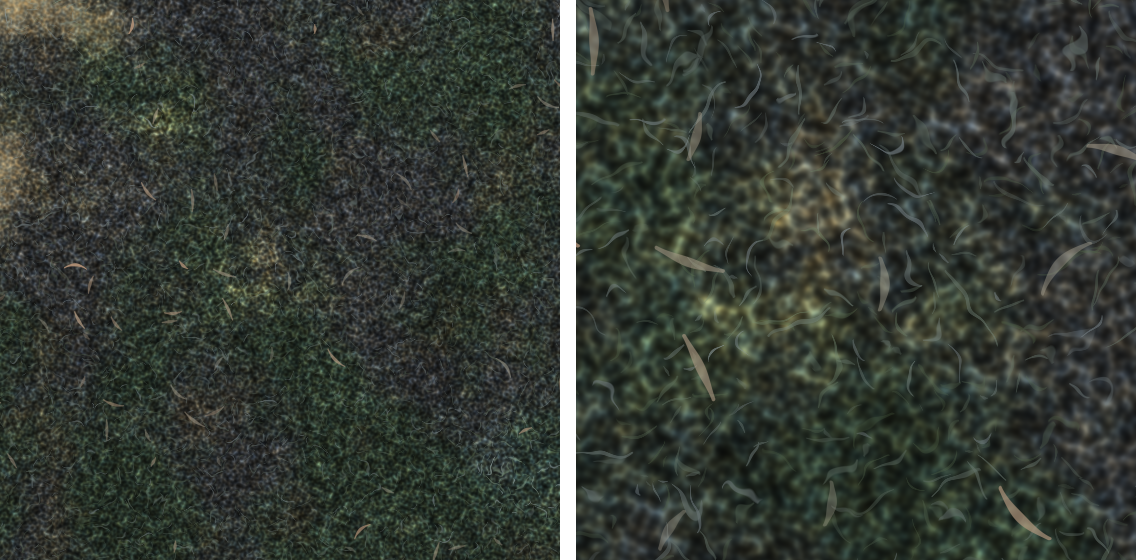
Left: the whole. Right: its middle third, enlarged.
Reproduce this texture procedurally as a WebGL 2 fragment shader.

```glsl
#version 300 es
precision highp float;
// Shaded lawn: broad drifts of green, slate and brown under fine gradient-noise
// grain, crossed by thin curved blades and a few pale straws, with soft pools
// of warm light at the upper left and fainter dapples elsewhere.
uniform vec2 u_resolution;
out vec4 outColor;

vec2 hash22(vec2 p) {
  uvec2 q = uvec2(ivec2(floor(p)) + 4096);
  for (int i = 0; i < 2; i++) {
    q = q * 1664525u + 1013904223u;
    q.x += q.y * 1664525u;
    q.y += q.x * 1664525u;
    q ^= q >> 16u;
  }
  return vec2(q >> 8u) / 16777216.0;
}

float cornerSlope(vec2 cell, vec2 toPoint) {
  float angle = 6.2832 * hash22(cell).x;
  return dot(vec2(cos(angle), sin(angle)), toPoint);
}

// Gradient noise, roughly -1 to 1
float noise(vec2 p) {
  vec2 i = floor(p), f = p - i;
  vec2 s = f * f * f * (f * (f * 6.0 - 15.0) + 10.0);
  vec2 e = vec2(1.0, 0.0);
  float low = mix(cornerSlope(i, f), cornerSlope(i + e.xy, f - e.xy), s.x);
  float high = mix(cornerSlope(i + e.yx, f - e.yx), cornerSlope(i + 1.0, f - 1.0), s.x);
  return 1.4 * mix(low, high, s.y);
}

mat2 rotation(float a) {
  return mat2(cos(a), sin(a), -sin(a), cos(a));
}

float fbm(vec2 p) {
  float sum = 0.0, gain = 0.6;
  for (int i = 0; i < 4; i++) {
    sum += gain * noise(p);
    p = rotation(0.65) * p * 2.03 + 17.3;
    gain *= 0.55;
  }
  return sum;
}

// Scattered bent strokes: x = coverage, y = random tint; sizes in cells
vec2 strokes(vec2 p, float cells, float density, float reach, float width, float seed) {
  vec2 g = p * cells, best = vec2(0.0);
  float blur = 0.7 * cells / u_resolution.y;
  for (int y = -1; y <= 1; y++) {
    for (int x = -1; x <= 1; x++) {
      vec2 cell = floor(g) + vec2(x, y);
      vec2 place = hash22(cell + seed);
      vec2 kind = hash22(cell + seed + 157.0);
      vec2 look = hash22(cell + seed + 311.0);
      if (kind.x > density) continue;
      vec2 d = rotation(6.2832 * kind.y) * (g - cell - place);
      d.y += (look.y - 0.5) * 1.6 * d.x * d.x;
      float halfLength = reach * mix(0.3, 1.0, look.x);
      float taper = width * (1.0 - 0.6 * smoothstep(0.0, halfLength, abs(d.x)));
      float dist = length(vec2(max(abs(d.x) - halfLength, 0.0), d.y));
      float cover = 1.0 - smoothstep(taper - blur, taper + blur, dist);
      cover *= mix(0.3, 1.0, place.x * look.y + 0.3 * look.x);
      if (cover > best.x) best = vec2(cover, look.y);
    }
  }
  return best;
}

// Soft elliptical pool of light
float pool(vec2 p, vec2 center, vec2 radius) {
  vec2 d = (p - center) / radius;
  return exp(-dot(d, d));
}

void main() {
  vec2 p = gl_FragCoord.xy / u_resolution.y;
  vec2 warped = p + 0.035 * vec2(fbm(p * 9.0), fbm(p * 9.0 + 40.0));

  // Broad ground colour
  float drift = fbm(p * 4.0 + 3.0);
  float green = smoothstep(-0.25, 0.4, drift + 0.25 - 0.35 * p.y);
  float brown = smoothstep(0.1, 0.6, fbm(p * 6.0 + 71.0));
  vec3 color = mix(vec3(0.172, 0.178, 0.182), vec3(0.15, 0.193, 0.152), green);
  color = mix(color, vec3(0.21, 0.195, 0.155), 0.6 * brown);
  color *= 1.0 + 0.2 * fbm(p * 7.0 + 23.0) + 0.12 * (p.y - 0.5);

  // Pools of light with ragged edges
  float glare = pool(warped, vec2(0.03, 1.0), vec2(0.11, 0.055))
    + 0.6 * pool(warped, vec2(0.16, 0.95), vec2(0.06, 0.04))
    + 0.9 * pool(warped, vec2(-0.01, 0.69), vec2(0.05, 0.1));
  float dapple = pool(warped, vec2(0.29, 0.8), vec2(0.06, 0.08))
    + 0.7 * pool(warped, vec2(0.13, 0.65), vec2(0.09, 0.09))
    + pool(warped, vec2(0.47, 0.52), vec2(0.14, 0.08));
  dapple *= smoothstep(-0.3, 0.5, fbm(p * 16.0 + 9.0));
  float cool = pool(warped, vec2(0.95, 0.16), vec2(0.12, 0.09));
  color += dapple * vec3(0.16, 0.145, 0.075) + cool * vec3(0.025, 0.05, 0.05);
  color = mix(color, vec3(0.62, 0.56, 0.42), min(0.9 * glare, 0.95));

  // Fine grain in brightness and hue
  float grain = 0.6 * noise(rotation(0.4) * p * 165.0) + 0.5 * noise(rotation(1.1) * p * 88.0 + 31.0)
    + 0.35 * noise(rotation(0.8) * p * 37.0 + 11.0);
  color *= exp(grain * mix(1.15, 0.35, min(glare, 1.0)));
  float hue = noise(rotation(0.9) * p * 120.0 + 53.0) + 0.6 * noise(p * 45.0 + 97.0);
  color *= 1.0 + hue * vec3(0.13, 0.02, -0.13);

  // Thin blades, brighter where the ground is lit
  for (int layer = 0; layer < 2; layer++) {
    float k = float(layer);
    vec2 blade = strokes(warped, 72.0 - 26.0 * k, 0.5 - 0.22 * k, 0.75, 0.08, 500.0 + 400.0 * k);
    vec3 bladeColor = mix(vec3(0.31, 0.39, 0.27), vec3(0.44, 0.48, 0.5), blade.y);
    bladeColor *= 1.0 + 0.5 * dapple + 0.4 * cool + 0.4 * glare;
    color = mix(color, bladeColor, blade.x * (0.6 + 0.2 * cool));
  }

  // Sparse pale straws
  vec2 straw = strokes(p, 21.0, 0.13, 0.45, 0.06, 1700.0);
  color = mix(color, mix(vec3(0.66, 0.66, 0.6), vec3(0.72, 0.58, 0.47), straw.y), 0.85 * straw.x);

  outColor = vec4(clamp(color, 0.0, 1.0), 1.0);
}
```
